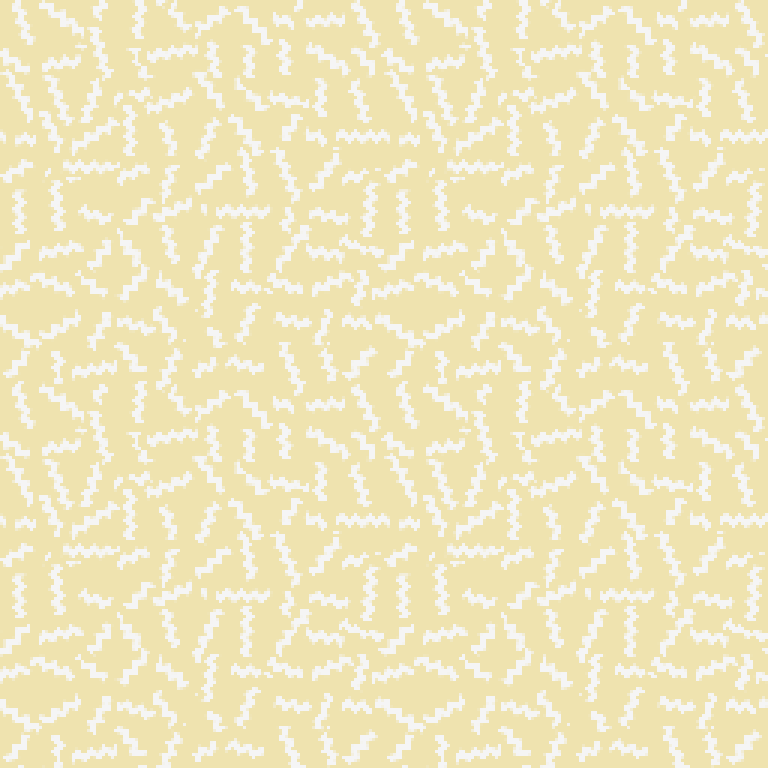
Reproduce this pattern procedurally as a Shadertoy shader.

```glsl
const float TAU = 6.2831853;
const float TILES = 2.0;        // repeats of the tile across the canvas
const float CELLS = 10.0;       // squiggles along one tile side (even)
const float BLOCKS = 256.0;     // stair-step blocks across the canvas
const float PERIOD = 0.36;      // zigzag sizes, in cells
const float AMPLITUDE = 0.085;
const float HALF_WIDTH = 0.083;
const float CLEARANCE = 0.265;  // free zone around each squiggle
const vec3 CREAM = vec3(0.937, 0.890, 0.686);
const vec3 WHITE = vec3(0.960, 0.960, 0.960);

vec3 hash3(vec2 p) {
    vec3 q = fract(p.xyx * vec3(0.1031, 0.1130, 0.0973) + 0.137);
    q += dot(q, q.yxz + 33.33);
    return fract((q.xxy + q.yzz) * q.zyx);
}

// Snap to block centres, blending over one screen pixel at block borders
vec2 snapToBlocks(vec2 uv, vec2 resolution) {
    vec2 q = uv * BLOCKS - 0.5;
    vec2 pixel = BLOCKS / resolution;
    vec2 blend = clamp((fract(q) - 0.5) / pixel + 0.5, 0.0, 1.0);
    return (floor(q) + blend + 0.5) / BLOCKS;
}

// Distance to a segment lying on the x axis
float segmentDistance(vec2 p, float halfLength) {
    return length(vec2(max(abs(p.x) - halfLength, 0.0), p.y));
}

// Distance to a zigzag stroke running along the x axis
float zigzagDistance(vec2 p, float halfLength, float phase) {
    float wave = AMPLITUDE * (4.0 * abs(fract(p.x / PERIOD + phase) - 0.5) - 1.0);
    float slope = 4.0 * AMPLITUDE / PERIOD;
    float across = abs(p.y - wave) * inversesqrt(1.0 + slope * slope);
    return max(across - HALF_WIDTH, abs(p.x) - halfLength);
}

// Neighbours lean across each other, bent by a wrapping field and chance
float squiggleAngle(vec2 id, float chance) {
    float weave = mod(id.x + id.y, 2.0) * TAU * 0.25;
    vec2 a = id * TAU / CELLS;
    float field = 0.7 * sin(a.x + 2.0 * a.y) + 0.6 * sin(3.0 * a.x - a.y + 1.3);
    return weave + field + (chance - 0.5) * 1.3;
}

// Where free zones overlap, only the squiggle of highest rank is drawn
float squiggles(vec2 p) {
    vec2 cell = floor(p);
    float topRank = -1.0;
    float dist = 1.0;
    for (int j = -1; j <= 1; j++) {
        for (int i = -1; i <= 1; i++) {
            vec2 home = cell + vec2(i, j);
            vec2 id = mod(home, CELLS);
            vec3 place = hash3(id + 3.7);
            vec3 form = hash3(id + 51.3);
            vec2 offset = p - home - 0.5 - (place.xy - 0.5) * 0.3;
            float angle = squiggleAngle(id, place.z);
            float c = cos(angle), s = sin(angle);
            vec2 local = vec2(c * offset.x + s * offset.y, c * offset.y - s * offset.x);
            float halfLength = mix(0.42, 0.76, form.x);
            if (segmentDistance(local, halfLength) < CLEARANCE && form.z > topRank) {
                topRank = form.z;
                dist = zigzagDistance(local, halfLength, form.y);
            }
        }
    }
    return dist;
}

void mainImage(out vec4 fragColor, in vec2 fragCoord) {
    vec2 uv = snapToBlocks(fragCoord / iResolution.xy, iResolution.xy);
    float dist = squiggles(uv * TILES * CELLS);
    float ink = 1.0 - smoothstep(-0.015, 0.015, dist);
    fragColor = vec4(mix(CREAM, WHITE, ink), 1.0);
}
```
